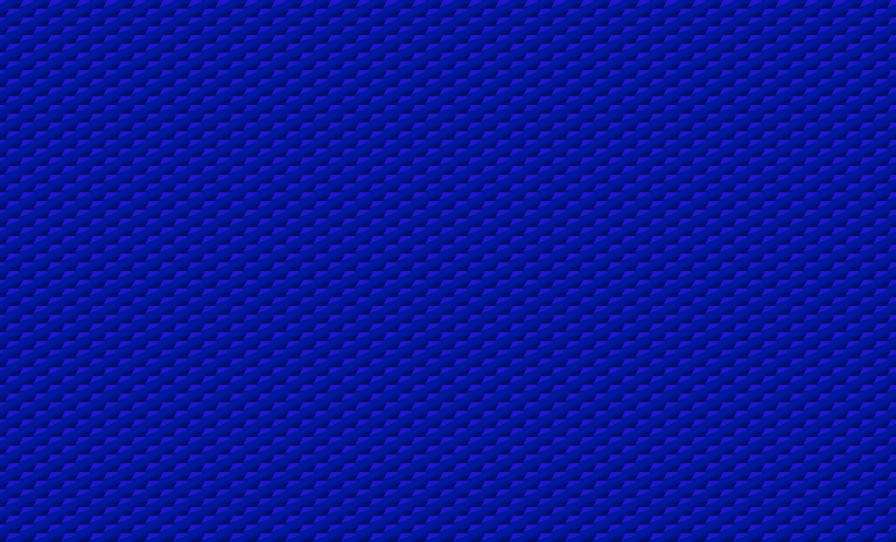
Reproduce this pattern procedurally as a Shadertoy shader.

```glsl
#define REPEATS vec2(32.0, 31.0)
#define PHASE vec2(0.0, 0.5)
#define CAP_TILT 0.28
#define CAP_TOP 0.42
#define CAP_BOTTOM -0.45
#define SAMPLES 4
#define LIT_COLOR vec3(0.12, 0.09, 0.80)
#define SOFT_LIT_COLOR vec3(0.07, 0.09, 0.70)
#define BODY_COLOR vec3(0.0, 0.09, 0.62)
#define SHADE_COLOR vec3(0.01, 0.07, 0.56)
#define SOFT_DARK_COLOR vec3(0.0, 0.07, 0.49)
#define DARK_COLOR vec3(0.0, 0.06, 0.425)

// One lattice cell holds two flat-topped hexagons of unit circumradius.
const vec2 CELL = vec2(3.0, 1.7320508);
const vec2 CREASE_NORMAL = vec2(-0.5, 0.8660254);

// Offset from the centre of the nearest hexagon.
vec2 hexOffset(vec2 cellPos) {
    vec2 a = (fract(cellPos + 0.5) - 0.5) * CELL;
    vec2 b = (fract(cellPos) - 0.5) * CELL;
    return dot(a, a) < dot(b, b) ? a : b;
}

// Bright upper cap, dark lower cap and a body, each cut by a slanted crease.
vec3 facetColor(vec2 p) {
    float slant = dot(p, CREASE_NORMAL);
    float height = dot(p, vec2(-sin(CAP_TILT), cos(CAP_TILT)));
    vec3 top = mix(SOFT_LIT_COLOR, LIT_COLOR, step(0.43, slant));
    vec3 body = mix(SHADE_COLOR, BODY_COLOR, step(-0.2, slant));
    vec3 bottom = mix(DARK_COLOR, SOFT_DARK_COLOR, step(-0.48, slant));
    vec3 color = mix(bottom, body, step(CAP_BOTTOM, height));
    return mix(color, top, step(CAP_TOP, height));
}

void mainImage(out vec4 fragColor, in vec2 fragCoord) {
    vec3 sum = vec3(0.0);

    // Average a grid of samples to smooth every facet edge.
    for (int y = 0; y < SAMPLES; y++) {
        for (int x = 0; x < SAMPLES; x++) {
            vec2 subpixel = (vec2(x, y) + 0.5) / float(SAMPLES) - 0.5;
            vec2 uv = (fragCoord + subpixel) / iResolution.xy;
            sum += facetColor(hexOffset(uv * REPEATS + PHASE));
        }
    }
    fragColor = vec4(sum / float(SAMPLES * SAMPLES), 1.0);
}
```
